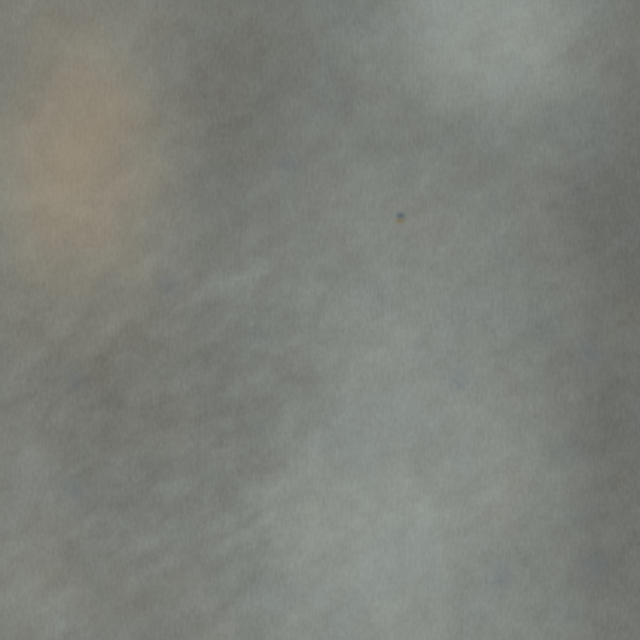
Give the GLSL for this texture, as a Shadertoy shader.

```glsl
const vec3 DARK_GREY = vec3(0.405, 0.410, 0.390);
const vec3 PALE_GREY = vec3(0.605, 0.637, 0.615);
const vec3 WARM_STAIN = vec3(0.585, 0.545, 0.478);
const vec3 BLUE_FLECK = vec3(0.36, 0.41, 0.46);
const vec3 OCHRE_FLECK = vec3(0.49, 0.44, 0.30);

vec2 hashGradient(vec2 cell) {
    vec3 p = fract(cell.xyx * vec3(0.1031, 0.1030, 0.0973));
    p += dot(p, p.yzx + 33.33);
    float angle = 6.2832 * fract((p.x + p.y) * p.z);
    return vec2(cos(angle), sin(angle));
}

float gradientNoise(vec2 p) {
    vec2 i = floor(p);
    vec2 f = p - i;
    vec2 u = f * f * f * (f * (f * 6.0 - 15.0) + 10.0);
    vec2 e = vec2(0.0, 1.0);
    float a = dot(hashGradient(i), f);
    float b = dot(hashGradient(i + e.yx), f - e.yx);
    float c = dot(hashGradient(i + e.xy), f - e.xy);
    float d = dot(hashGradient(i + e.yy), f - e.yy);
    return mix(mix(a, b, u.x), mix(c, d, u.x), u.y);
}

float fbm(vec2 p, int octaves) {
    float sum = 0.0;
    float weight = 0.5;
    for (int i = 0; i < octaves; i++) {
        sum += weight * gradientNoise(p);
        p = mat2(1.6, 1.2, -1.2, 1.6) * p + 17.3;
        weight *= 0.55;
    }
    return sum;
}

vec2 rotate(vec2 p, float angle) {
    float c = cos(angle);
    float s = sin(angle);
    return vec2(c * p.x + s * p.y, c * p.y - s * p.x);
}

// Soft elliptical patch, 1 at the centre
float glow(vec2 p, vec2 centre, vec2 radius) {
    vec2 d = (p - centre) / radius;
    return exp(-dot(d, d));
}

// Broad cloudy light and shade
float cloudTone(vec2 p) {
    vec2 q = p + 0.10 * vec2(fbm(p * 3.0, 4), fbm(p * 3.0 + 41.0, 4));
    float tone = 0.31;
    tone += 0.46 * glow(q, vec2(0.76, 0.99), vec2(0.15, 0.17));
    tone += 0.44 * glow(q, vec2(0.62, 0.12), vec2(0.27, 0.28));
    tone += 0.20 * glow(q, vec2(0.62, 0.52), vec2(0.22, 0.24));
    tone += 0.14 * glow(q, vec2(0.05, 0.15), vec2(0.10, 0.20));
    tone += 0.18 * glow(q, vec2(0.12, 0.72), vec2(0.14, 0.22));
    tone -= 0.15 * glow(q, vec2(0.42, 0.86), vec2(0.18, 0.20));
    tone -= 0.16 * glow(q, vec2(0.25, 0.36), vec2(0.26, 0.16));
    tone -= 0.26 * glow(q, vec2(1.02, 0.45), vec2(0.16, 0.60));
    return tone + 0.28 * fbm(p * 5.0 + 7.0, 5);
}

// Wiped diagonal smears, strongest at lower left
float smearTone(vec2 p) {
    vec2 along = rotate(p, 0.55) + 0.02 * gradientNoise(p * 9.0);
    float smear = fbm(along * vec2(11.0, 27.0) + 5.0, 4);
    float strength = 0.12 + 0.26 * glow(p, vec2(0.28, 0.30), vec2(0.26, 0.32));
    return smear * strength;
}

// Faint pale arc rising to the right, broken along its length
float arcTone(vec2 p) {
    float offset = p.y - 0.595 + 1.05 * pow(0.54 - p.x, 2.0);
    offset += 0.03 * fbm(p * 14.0, 4);
    float ends = smoothstep(0.16, 0.30, p.x) * (1.0 - smoothstep(0.36, 0.56, p.x));
    float breaks = 0.7 + 1.2 * gradientNoise(p * 24.0);
    return ends * breaks * exp(-pow(offset / 0.011, 2.0));
}

// Sparse ragged bruises, one candidate in each grid cell
float bruises(vec2 p, float cells) {
    vec2 q = p * cells;
    vec2 cell = floor(q);
    float present = step(0.80, hashGradient(cell + 53.0).x);
    vec2 d = fract(q) - 0.5 - 0.2 * hashGradient(cell + 9.0);
    d += 0.12 * vec2(fbm(q * 6.0, 3), fbm(q * 6.0 + 31.0, 3));
    return present * exp(-dot(d, d) * 110.0);
}

void mainImage(out vec4 fragColor, in vec2 fragCoord) {
    vec2 p = fragCoord / iResolution.xy;

    // Mottled grey plaster with fine upright grain
    float tone = cloudTone(p) + smearTone(p) + 0.10 * arcTone(p);
    tone += 0.17 * fbm(p * vec2(34.0, 28.0), 4);
    tone += 0.09 * gradientNoise(p * vec2(210.0, 70.0));
    tone += 0.08 * gradientNoise(p * vec2(185.0, 150.0) + 3.0);
    vec3 color = mix(DARK_GREY, PALE_GREY, clamp(tone, 0.0, 1.05));

    // Warm stain that keeps the mottling, and subtle shifts of hue
    vec2 frayed = p + 0.06 * vec2(fbm(p * 8.0, 4), fbm(p * 8.0 + 13.0, 4));
    float stain = glow(frayed, vec2(0.12, 0.76), vec2(0.13, 0.22));
    color = mix(color, WARM_STAIN * (0.85 + 0.30 * tone), 0.85 * stain);
    float warmth = 0.5 * (1.0 - smoothstep(0.0, 0.6, p.x)) + 1.3 * fbm(p * 7.0 + 23.0, 4);
    color += vec3(0.010, 0.0, -0.012) * warmth;

    // Bruises and a single two-toned fleck
    color = mix(color, BLUE_FLECK, 0.25 * bruises(p, 6.0));
    color = mix(color, OCHRE_FLECK, 0.65 * glow(p, vec2(0.625, 0.655), vec2(0.007, 0.005)));
    color = mix(color, BLUE_FLECK * 0.85, 0.70 * glow(p, vec2(0.626, 0.663), vec2(0.007, 0.005)));

    fragColor = vec4(color, 1.0);
}
```
